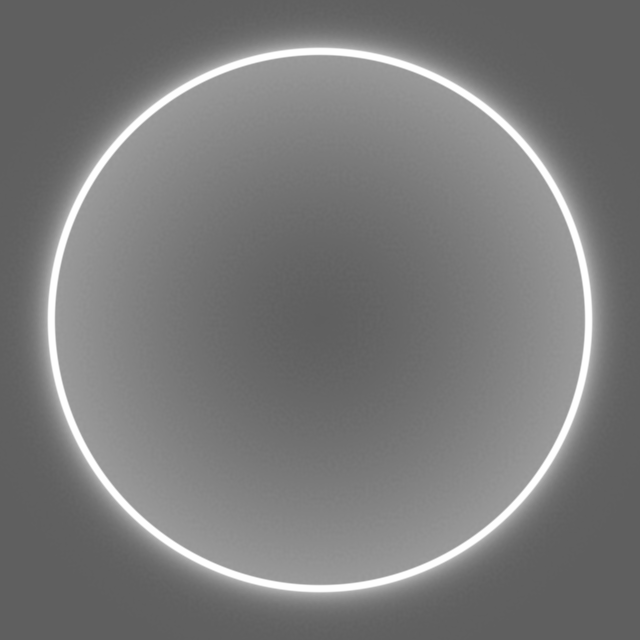
A Shadertoy shader for this background:

```glsl
// A thin white ring with an outer glow around a disc that darkens to its centre.
// Radial distance drives every tone; gradient noise adds a fine grain that
// fades out wherever the tone meets one of a set of evenly spaced grey levels.

const float BACKDROP = 0.374;       // grey outside and at the disc centre
const float RIM_GAIN = 0.235;       // added grey at the inner rim
const float RIM_POWER = 1.6;        // how late the disc brightens
const float RING_RADIUS = 0.4197;
const float RING_HALF_WIDTH = 0.0056;
const float RING_SOFTNESS = 0.0018;
const float GLOW_GAIN = 0.45;
const float GLOW_REACH = 0.018;
const float GRAIN_CELLS = 170.0;
const float GRAIN_GAIN = 0.018;
const float LEVEL_STEP = 0.035;
const vec3 RING_COLOR = vec3(0.995);

// Pseudo-random unit gradient for a lattice point
vec2 latticeGradient(vec2 cell) {
    vec3 p = fract(cell.xyx * vec3(0.1031, 0.1030, 0.0973));
    p += dot(p, p.yzx + 33.33);
    float angle = 6.2832 * fract((p.x + p.y) * p.z);
    return vec2(cos(angle), sin(angle));
}

float gradientNoise(vec2 p) {
    vec2 cell = floor(p);
    vec2 f = p - cell;
    vec2 w = f * f * f * (f * (f * 6.0 - 15.0) + 10.0);
    vec2 e = vec2(1.0, 0.0);
    float a = dot(latticeGradient(cell), f);
    float b = dot(latticeGradient(cell + e.xy), f - e.xy);
    float c = dot(latticeGradient(cell + e.yx), f - e.yx);
    float d = dot(latticeGradient(cell + e.xx), f - e.xx);
    return mix(mix(a, b, w.x), mix(c, d, w.x), w.y);
}

// Grey of the disc inside the ring, or of the glow outside it
float radialTone(float radius) {
    float disc = RIM_GAIN * pow(min(radius / RING_RADIUS, 1.0), RIM_POWER);
    float glow = GLOW_GAIN * exp(-max(radius - RING_RADIUS, 0.0) / GLOW_REACH);
    return BACKDROP + (radius < RING_RADIUS ? disc : glow);
}

void mainImage(out vec4 fragColor, in vec2 fragCoord) {
    float canvas = min(iResolution.x, iResolution.y);
    vec2 p = (fragCoord - 0.5 * iResolution.xy) / canvas;
    float radius = length(p);
    float tone = radialTone(radius);

    // Grain peaks halfway between neighbouring levels
    float phase = fract((tone - BACKDROP) / LEVEL_STEP);
    float grainMask = 4.0 * phase * (1.0 - phase);
    tone += GRAIN_GAIN * grainMask * gradientNoise(p * GRAIN_CELLS + 200.0);

    // Ring with softened edges
    float edge = abs(radius - RING_RADIUS) - RING_HALF_WIDTH;
    float soft = max(RING_SOFTNESS, 0.75 / canvas);
    float ring = 1.0 - smoothstep(-soft, soft, edge);

    fragColor = vec4(mix(vec3(tone), RING_COLOR, ring), 1.0);
}
```
